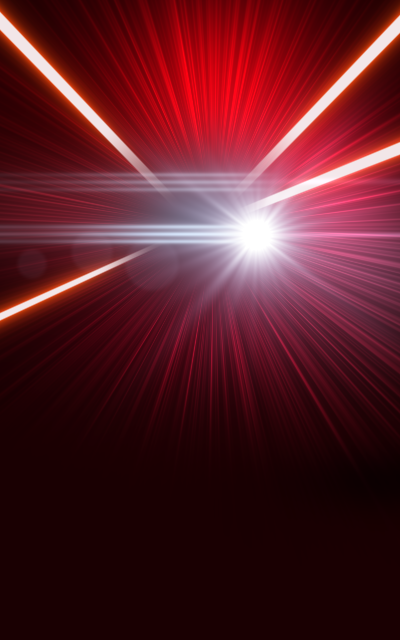
Reproduce this background procedurally as a Shadertoy shader.

```glsl
// Red light burst: glowing beams, fine rays and a white lens flare over a dark ground.

// Canvas space: x runs 0..1, y runs 0..CANVAS_HEIGHT
const float CANVAS_HEIGHT = 1.6;
const vec2 FLARE_POS = vec2(0.642, 1.0125);
const vec2 RAY_ORIGIN = vec2(0.535, 1.03);

const vec3 GROUND = vec3(0.100, 0.000, 0.006);
const vec3 RED = vec3(0.60, 0.00, 0.035);
const vec3 DEEP_RED = vec3(0.20, 0.00, 0.012);
const vec3 CRIMSON = vec3(0.19, 0.012, 0.055);
const vec3 PINK = vec3(0.48, 0.04, 0.14);
const vec3 LILAC = vec3(0.24, 0.19, 0.26);
const vec3 MAUVE = vec3(0.20, 0.08, 0.11);
const vec3 STEEL = vec3(0.35, 0.39, 0.47);
const vec3 ICE = vec3(0.62, 0.74, 0.86);
const vec3 ORANGE = vec3(0.85, 0.25, 0.02);
const vec3 BEAM_WHITE = vec3(0.95, 0.90, 0.91);

const float RAY_FREQUENCY = 34.0;
const float RAY_STRENGTH = 0.75;
const float BEAM_GLOW_WIDTH = 0.016;
const float STREAK_GAP = 0.0185;

vec2 hashGradient(vec2 cell) {
    vec2 h = vec2(dot(cell, vec2(127.1, 311.7)), dot(cell, vec2(269.5, 183.3)));
    return 2.0 * fract(sin(h) * 43758.5) - 1.0;
}

float gradientNoise(vec2 p) {
    vec2 i = floor(p), f = fract(p);
    vec2 u = f * f * f * (f * (f * 6.0 - 15.0) + 10.0);
    vec2 e = vec2(1.0, 0.0);
    float low = mix(dot(hashGradient(i), f), dot(hashGradient(i + e), f - e), u.x);
    float high = mix(dot(hashGradient(i + e.yx), f - e.yx),
                     dot(hashGradient(i + e.xx), f - e.xx), u.x);
    return mix(low, high, u.y);
}

// Soft elliptical spot, 1 at its centre
float glow(vec2 p, vec2 center, vec2 radius) {
    vec2 q = (p - center) / radius;
    return exp(-dot(q, q));
}

vec3 screen(vec3 base, vec3 light) {
    return 1.0 - (1.0 - min(base, 1.0)) * (1.0 - clamp(light, 0.0, 1.0));
}

// Tapered bar with an orange halo, dissolving from fadeStart to its inner end
vec3 addBeam(vec3 col, vec2 p, vec2 outer, vec2 inner, vec2 halfWidth, float fadeStart, float aa) {
    vec2 axis = inner - outer, d = p - outer;
    float along = dot(d, axis) / dot(axis, axis);
    float dist = abs(d.x * axis.y - d.y * axis.x) / length(axis);
    float width = mix(halfWidth.x, halfWidth.y, clamp(along, 0.0, 1.0));
    float fade = 1.0 - smoothstep(fadeStart, 1.0, along);
    float halo = exp(-max(dist - width, 0.0) / BEAM_GLOW_WIDTH);
    col = screen(col, ORANGE * halo * fade * (1.0 - smoothstep(0.35, 0.95, along)));
    float core = 1.0 - smoothstep(width - aa, width + aa, dist);
    return mix(col, BEAM_WHITE, core * fade);
}

// Fine radial lines; the noise is read on a circle so it has no seam
float rays(vec2 dir) {
    float fine = gradientNoise(dir * RAY_FREQUENCY * 2.3 + 7.0);
    float broad = gradientNoise(dir * RAY_FREQUENCY);
    return pow(max(0.5 + 0.7 * broad + 0.6 * fine, 0.0), 3.0);
}

// Three stacked horizontal light lines inside a soft band
float streaks(vec2 p, float top) {
    float sum = 0.35 * glow(p, vec2(p.x, top - STREAK_GAP), vec2(1.0, 0.026));
    for (int i = 0; i < 3; i++) {
        float y = top - STREAK_GAP * float(i);
        sum += 0.55 * glow(p, vec2(p.x, y), vec2(1.0, 0.0055));
    }
    return sum * (0.22 + 0.78 * smoothstep(0.05, 0.48, p.x)) * (1.0 - smoothstep(0.56, 0.72, p.x));
}

void mainImage(out vec4 fragColor, in vec2 fragCoord) {
    vec2 p = fragCoord / iResolution.xy * vec2(1.0, CANVAS_HEIGHT);
    float aa = 1.0 / iResolution.x;

    // Broad colour glows
    vec3 col = GROUND;
    col += RED * glow(p, vec2(0.56, 1.36), vec2(0.23, 0.26));
    col += DEEP_RED * glow(p, vec2(0.50, 1.30), vec2(0.55, 0.32));
    col += PINK * glow(p, vec2(0.81, 1.15), vec2(0.20, 0.16));
    col += LILAC * glow(p, vec2(0.86, 1.00), vec2(0.28, 0.15));
    col += MAUVE * glow(p, vec2(0.18, 1.06), vec2(0.32, 0.13));
    col += CRIMSON * glow(p, vec2(0.52, 0.82), vec2(0.40, 0.21));
    col += 0.45 * LILAC * glow(p, vec2(0.95, 0.84), vec2(0.24, 0.17));

    // Rays brighten the glows and reach into the dark below
    vec2 fromOrigin = p - RAY_ORIGIN;
    float radius = length(fromOrigin);
    float ray = rays(fromOrigin / max(radius, 0.001)) * smoothstep(0.10, 0.32, radius);
    float below = glow(p, vec2(0.56, 0.76), vec2(0.30, 0.19)) + 0.7 * glow(p, vec2(0.90, 0.66), vec2(0.22, 0.20));
    col *= 1.0 + RAY_STRENGTH * (ray - 0.2) * smoothstep(0.45, 0.65, p.y);
    col += vec3(0.36, 0.03, 0.10) * ray * below;
    col *= 1.0 - 0.6 * glow(p, vec2(1.0, 0.40), vec2(0.26, 0.08));

    // Steel haze behind the flare, with faint lens discs
    col = mix(col, STEEL, 0.88 * glow(p, vec2(0.50, 1.055), vec2(0.21, 0.15)));
    for (int i = 0; i < 3; i++) {
        float k = float(i);
        float size = 0.04 + 0.015 * k;
        float disc = length(p - vec2(0.08 + 0.15 * k, 0.94 + 0.03 * mod(k, 2.0)));
        col += vec3(0.035, 0.045, 0.055) * (1.0 - smoothstep(size - 0.012, size + 0.004, disc));
    }

    // Beams
    col = addBeam(col, p, vec2(0.0, 1.548), vec2(0.45, 1.08), vec2(0.0155, 0.010), 0.55, aa);
    col = addBeam(col, p, vec2(1.0, 1.540), vec2(0.56, 1.085), vec2(0.0155, 0.010), 0.55, aa);
    col = addBeam(col, p, vec2(1.0, 1.229), vec2(0.59, 1.065), vec2(0.0145, 0.009), 0.75, aa);
    col = addBeam(col, p, vec2(0.0, 0.808), vec2(0.42, 1.000), vec2(0.0085, 0.005), 0.55, aa);

    // Horizontal streaks
    col = screen(col, ICE * (0.62 * streaks(p, 1.163) + 1.25 * streaks(p, 1.033)));
    float rightSide = smoothstep(0.62, 0.75, p.x);
    col += LILAC * rightSide * glow(p, vec2(p.x, FLARE_POS.y), vec2(1.0, 0.006));
    col += 0.4 * LILAC * rightSide * glow(p, vec2(p.x, 1.146), vec2(1.0, 0.008));

    // Flare with a ragged rim
    vec2 toFlare = p - FLARE_POS;
    float r = length(toFlare);
    r *= 1.0 + 0.35 * gradientNoise(toFlare / max(r, 0.001) * 7.0);
    col = screen(col, vec3(0.34, 0.25, 0.36) * exp(-r * r / 0.050));
    col = screen(col, vec3(0.62, 0.70, 0.84) * exp(-r * r / 0.012));
    col = screen(col, vec3(1.5) * exp(-r * r / 0.0034));

    fragColor = vec4(clamp(col, 0.0, 1.0), 1.0);
}
```
